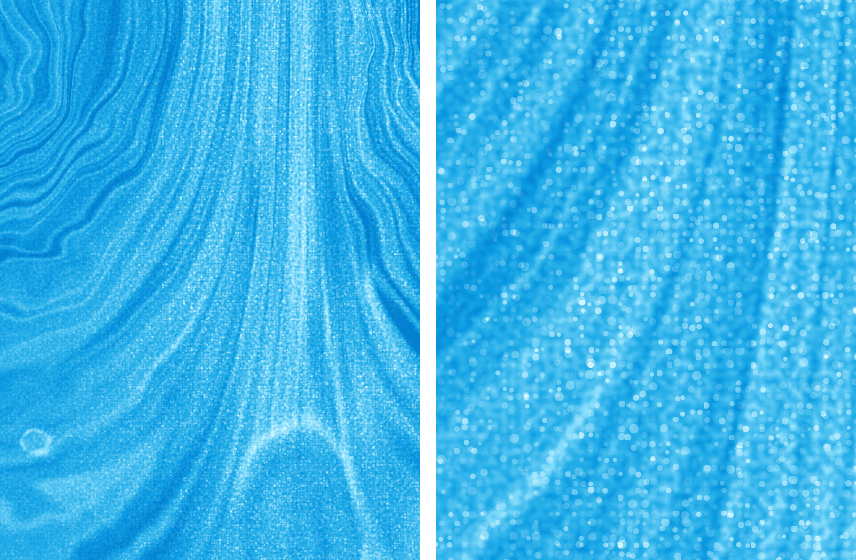
Left, the full canvas; right, a detail of the centre.
Give the GLSL for this texture, as a Shadertoy shader.

```glsl
#define BASE_TONE 0.35
#define SPREAD 1.5
#define STREAM_X 0.545
#define BROAD 0.38
#define FINE 0.30
#define HAIR 0.26
#define WARP 0.075
#define GRAIN 0.36
#define GRAIN_SCALE 190.0
#define GLITTER 0.85
#define GLITTER_SCALE 215.0

vec2 hash2(vec2 cell) {
    vec3 h = fract(cell.xyx * vec3(0.1031, 0.1030, 0.0973));
    h += dot(h, h.yzx + 33.33);
    return fract((h.xx + h.yz) * h.zy);
}

float gradientDot(vec2 cell, vec2 offset) {
    float angle = 6.2832 * hash2(cell).x;
    return dot(vec2(cos(angle), sin(angle)), offset);
}

float gnoise(vec2 p) {
    vec2 i = floor(p), f = p - i;
    vec2 w = f * f * f * (f * (f * 6.0 - 15.0) + 10.0);
    vec2 e = vec2(1, 0);
    return mix(mix(gradientDot(i, f), gradientDot(i + e, f - e), w.x),
               mix(gradientDot(i + e.yx, f - e.yx), gradientDot(i + 1.0, f - 1.0), w.x), w.y);
}

float bell(float x, float width) {
    return exp(-x * x / (width * width));
}

// Constant along each strand; strands fan out towards the bottom
float streamCoord(vec2 p) {
    float u = STREAM_X - p.x, t = 1.0 - p.y;
    float turn = u > 0.0 ? 6.0 : 14.0;
    return u / (1.0 + SPREAD * t * t * (1.0 + turn * abs(u)));
}

vec3 palette(float tone) {
    vec3 c = mix(vec3(0.01, 0.50, 0.81), vec3(0.04, 0.60, 0.88), smoothstep(0.0, 0.25, tone));
    c = mix(c, vec3(0.14, 0.68, 0.91), smoothstep(0.2, 0.45, tone));
    c = mix(c, vec3(0.29, 0.75, 0.94), smoothstep(0.42, 0.68, tone));
    c = mix(c, vec3(0.49, 0.85, 0.98), smoothstep(0.65, 0.92, tone));
    return mix(c, vec3(0.88, 0.97, 1.0), smoothstep(0.92, 1.4, tone));
}

// Round flakes of random brightness, one per cell
float glitter(vec2 p, float scale) {
    vec2 q = p * scale, cell = floor(q);
    vec2 center = 0.3 + 0.4 * hash2(cell + 17.0);
    float radius = 0.25 + 0.2 * hash2(cell).y;
    float edge = scale / iResolution.y;
    float flake = 1.0 - smoothstep(radius - 0.5 * edge, radius + 0.5 * edge, length(q - cell - center));
    return flake * pow(hash2(cell + 91.0).x, 4.0);
}

// Soft dome where the flow parts at the bottom
float addDome(float tone, vec2 p) {
    vec2 q = (p - vec2(0.53, 0.03)) / vec2(0.115, 0.215);
    float d = length(q) - 1.0 + 0.14 * gnoise(p * 9.0);
    float inner = 0.40 + 0.25 * gnoise(vec2(d * 6.0, q.x * 1.5)) + 0.15 * gnoise(p * 22.0);
    tone = mix(tone, inner, 0.85 * (1.0 - smoothstep(-0.08, 0.03, d)));
    return tone + 0.38 * bell(d, 0.07) * smoothstep(0.1, 0.6, q.y);
}

// Small pale bubble
float addBubble(float tone, vec2 p) {
    vec2 q = p - vec2(0.063, 0.212);
    float d = length(q * vec2(1.0, 1.15)) - 0.024 + 0.012 * gnoise(p * 45.0);
    return tone + bell(d, 0.006) * (0.5 + 0.6 * gnoise(p * 60.0)) + 0.15 * (1.0 - smoothstep(-0.01, 0.0, d));
}

void mainImage(out vec4 fragColor, in vec2 fragCoord) {
    vec2 p = fragCoord / iResolution.y;
    float u = STREAM_X - p.x;
    float left = smoothstep(0.16, 0.5, u);
    float right = smoothstep(0.05, 0.11, -u);

    // Swirls grow away from the straight central stream
    vec2 swirl = vec2(gnoise(p * 4.5 + 3.0), gnoise(p * 4.5 + 41.0));
    swirl += 0.5 * vec2(gnoise(p * 9.0 + swirl * 2.0), gnoise(p * 9.0 + 23.0 - swirl * 2.0));
    float upper = smoothstep(0.35, 0.75, p.y);
    vec2 q = p + swirl * WARP * (0.06 + 1.3 * left + 0.7 * right * upper);
    float s = streamCoord(q);

    // Strands at three widths, with thin folds between them
    float broad = gnoise(vec2(s * 28.0, q.y * 1.6));
    float fine = gnoise(vec2(s * 85.0, q.y * 2.5 + 7.0));
    float hair = gnoise(vec2(s * 260.0, q.y * 4.0 + 19.0));
    float fold = gnoise(vec2(s * 42.0, q.y * 1.3 + 31.0));
    float tone = BASE_TONE + BROAD * broad + FINE * fine * (1.0 - 0.4 * left);
    tone += HAIR * hair * (1.0 - 0.75 * left);
    tone += 0.20 * bell(fold, 0.07) - 0.16 * bell(fold - 0.16, 0.07);

    // Light centre, deep sides, bright column and right-hand strands
    tone += 0.20 * bell(u - 0.09, 0.19) - 0.08 * left - 0.13 * right;
    float column = bell(u + 0.005, 0.026) * smoothstep(0.1, 0.5, p.y);
    tone += 0.27 * column - 0.20 * bell(s + 0.034, 0.010) * smoothstep(0.25, 0.5, p.y);
    float lower = 1.0 - smoothstep(0.42, 0.56, p.y);
    float strands = bell(s + 0.054, 0.005) + 0.8 * bell(s + 0.022, 0.004);
    tone += 0.45 * strands * lower * (0.8 + hair);
    tone += 0.35 * right * bell(gnoise(vec2(s * 34.0, q.y * 2.0 + 53.0)), 0.06);
    tone += 0.12 * left * gnoise(q * 14.0 + swirl * 3.0);
    tone = addBubble(addDome(tone, p), p);

    // Grain and flakes gather on the lighter strands
    float shine = mix(1.0, 0.45, left) * smoothstep(-0.15, 0.75, tone);
    tone += GRAIN * gnoise(p * GRAIN_SCALE) * (0.3 + shine);
    vec3 color = palette(tone);
    float flakes = glitter(p, GLITTER_SCALE) + 0.7 * glitter(p + 5.3, GLITTER_SCALE * 0.73);
    color = mix(color, vec3(0.82, 0.96, 1.0), clamp(GLITTER * shine * flakes, 0.0, 1.0));
    fragColor = vec4(color, 1.0);
}
```
